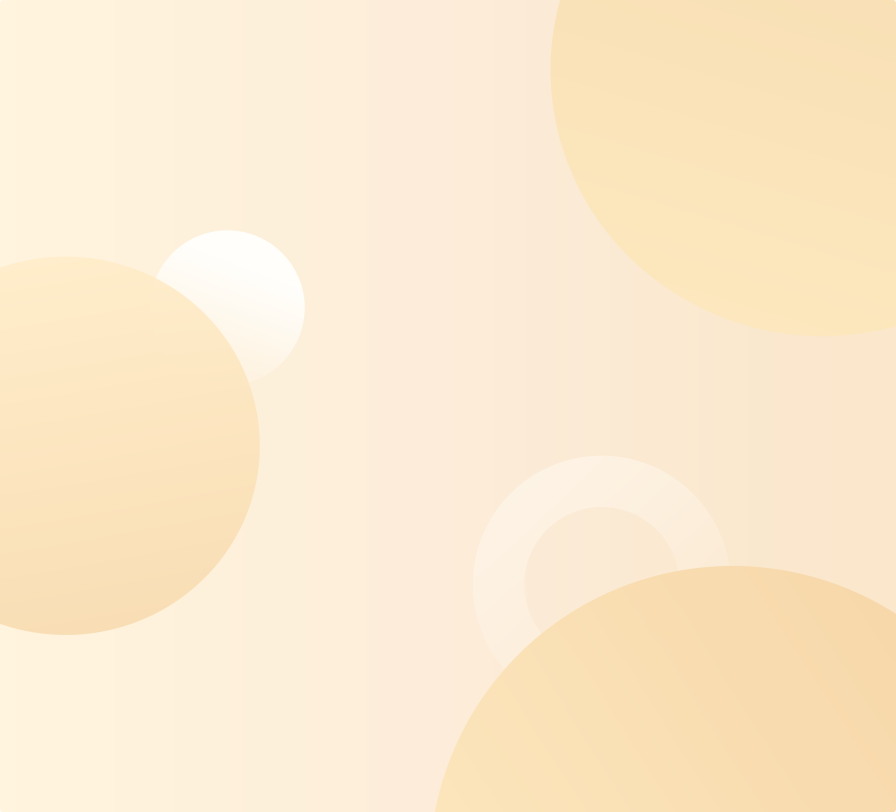
Write a Shadertoy shader that draws this background.

```glsl
// Signed distance to a nearly circular ellipse
float ellipseDistance(vec2 p, vec2 center, vec2 radii) {
    return (length((p - center) / radii) - 1.0) * radii.y;
}

// Antialiased coverage of a signed distance
float coverage(float d) {
    float pixel = 1.0 / iResolution.y;
    return 1.0 - smoothstep(-0.7 * pixel, 0.7 * pixel, d);
}

// Position along a direction, from 0 to 1 across a disc
float ramp(vec2 p, vec2 center, float radius, vec2 direction) {
    return clamp(0.5 + 0.5 * dot(p - center, normalize(direction)) / radius, 0.0, 1.0);
}

vec3 backdrop(float x) {
    vec3 cream = mix(vec3(1.0, 0.955, 0.871), vec3(0.992, 0.938, 0.855), smoothstep(0.0, 0.45, x));
    vec3 peach = mix(vec3(0.988, 0.927, 0.853), vec3(0.980, 0.905, 0.800), smoothstep(0.45, 1.1, x));
    return mix(cream, peach, smoothstep(0.447, 0.459, x));
}

void mainImage(out vec4 fragColor, in vec2 fragCoord) {
    vec2 p = fragCoord / iResolution.y;
    vec3 color = backdrop(p.x);

    // Upper right disc
    vec2 center = vec2(1.013, 0.914);
    float t = ramp(p, center, 0.33, vec2(0.3, 1.0));
    vec3 gold = mix(vec3(0.990, 0.908, 0.745), vec3(0.969, 0.862, 0.694), t);
    color = mix(color, gold, coverage(ellipseDistance(p, center, vec2(0.335, 0.328))));

    // Small white disc, fading downward
    center = vec2(0.280, 0.621);
    t = ramp(p, center, 0.0953, vec2(0.4, 1.0));
    float alpha = mix(0.15, 0.97, smoothstep(0.0, 0.9, t));
    color = mix(color, vec3(1.0, 0.998, 0.988), alpha * coverage(length(p - center) - 0.0953));

    // Left disc, slightly translucent
    center = vec2(0.081, 0.451);
    t = ramp(p, center, 0.235, vec2(-0.15, 1.0));
    gold = mix(vec3(0.973, 0.862, 0.694), vec3(1.0, 0.928, 0.790), t);
    color = mix(color, gold, 0.92 * coverage(ellipseDistance(p, center, vec2(0.239, 0.233))));

    // Pale ring, brightest at its upper left
    center = vec2(0.741, 0.280);
    t = ramp(p, center, 0.159, vec2(-0.55, 1.0));
    float ring = abs(length(p - center) - 0.1272) - 0.0316;
    color = mix(color, vec3(1.0, 0.98, 0.95), mix(0.04, 0.52, t) * coverage(ring));

    // Lower right disc
    center = vec2(0.902, -0.070);
    t = ramp(p, center, 0.373, vec2(1.0, 0.65));
    gold = mix(vec3(0.992, 0.906, 0.745), vec3(0.965, 0.842, 0.660), t);
    color = mix(color, gold, 0.98 * coverage(length(p - center) - 0.373));

    // Rounded white corners
    vec2 halfSize = 0.5 * iResolution.xy / iResolution.y;
    vec2 corner = max(abs(p - halfSize) - halfSize + 0.006, 0.0);
    color = mix(vec3(1.0), color, coverage(length(corner) - 0.007));

    fragColor = vec4(color, 1.0);
}
```
